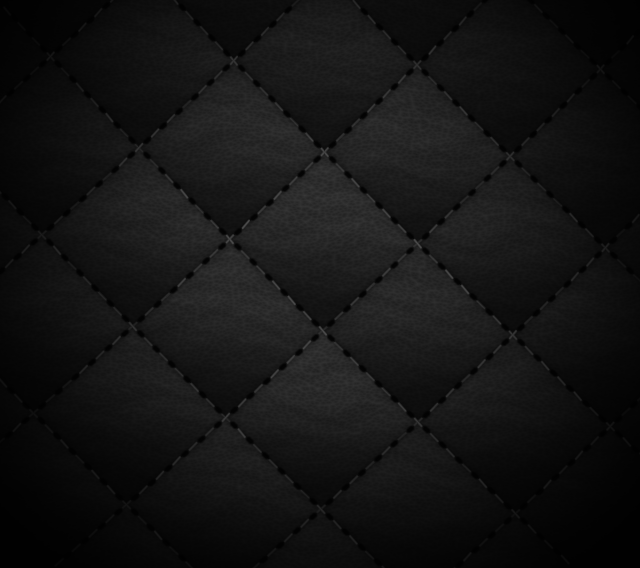
Give the GLSL for this texture, as a Shadertoy shader.

```glsl
float hash(vec2 p) {
    return fract(sin(dot(p, vec2(127.1, 311.7))) * 43758.5453);
}

// Distance to the nearest scattered point
float cellular(vec2 p) {
    vec2 cell = floor(p);
    float nearest = 2.0;
    for (int y = -1; y <= 1; y++)
        for (int x = -1; x <= 1; x++) {
            vec2 c = cell + vec2(x, y);
            vec2 point = c + vec2(hash(c), hash(c + 41.3));
            nearest = min(nearest, length(p - point));
        }
    return nearest;
}

// Mostly level wrinkles from bent, layered sines
float creases(vec2 p) {
    float sum = 0.0, amp = 0.5;
    for (int i = 0; i < 4; i++) {
        sum += amp * sin(p.y + 1.6 * sin(p.x * 0.7 + 0.3 * p.y + float(i)));
        p = mat2(0.99, 0.1, -0.1, 0.99) * p * 1.7 + 2.3;
        amp *= 0.72;
    }
    return sum;
}

// One seam: x is the distance across, y counts quilt cells along it.
// Returns thread cover and hole cover.
vec2 stitches(vec2 seam, float id, float pixel) {
    float count = seam.y * 6.0 + 0.5;
    float vary = hash(vec2(floor(count), id));
    float along = (fract(count) - 0.5) * 0.034;
    float across = seam.x + 0.0006 + along * (0.14 * vary - 0.02);
    float thread = length(vec2(across, max(abs(along) - 0.0075, 0.0))) - 0.0015;
    float hole = length(vec2(seam.x, max(0.0145 - abs(along), 0.0))) - 0.0029;
    float soft = max(pixel, 0.0011);
    return vec2((1.0 - smoothstep(-soft, soft, thread)) * (0.45 + 0.55 * vary),
                1.0 - smoothstep(-0.0014, 0.0014 + pixel, hole));
}

void mainImage(out vec4 fragColor, in vec2 fragCoord) {
    float pixel = 1.0 / iResolution.x;
    vec2 p = fragCoord * pixel;

    // Diagonal lattice, slightly tilted and widening downward
    vec2 q = p - vec2(0.505, 0.371);
    q += vec2(-0.01 * q.y, 0.023 * q.x);
    q.x /= 1.0 - 0.084 * q.y;
    vec2 lattice = vec2(q.x / 0.297 + q.y / 0.279, q.x / 0.297 - q.y / 0.279);
    vec2 cell = floor(lattice);
    vec2 local = lattice - cell;
    vec2 across = (lattice - round(lattice)) * 0.204;
    float seamDist = min(abs(across.x), abs(across.y));

    // Padded diamond lit from above
    float height = local.x - local.y;
    float side = local.x + local.y - 1.0;
    float light = mix(0.066, 0.168, smoothstep(-0.9, 0.45, height + 0.1 * side));
    light *= 0.93 + 0.14 * hash(cell);
    light *= 1.0 - 0.5 * exp(-seamDist / 0.004);

    // Leather grain and soft creases
    vec2 skin = p + 0.004 * sin(p.yx * vec2(43.0, 29.0));
    float grain = cellular(skin * vec2(135.0, 225.0)) - 0.5;
    float fold = creases(skin * vec2(42.0, 105.0) + 5.0 * hash(cell));
    light *= 1.0 + 0.34 * grain + 0.085 * fold;

    float vignette = 1.0 - smoothstep(0.12, 0.67, length(p - vec2(0.50, 0.49)));
    light *= vignette;

    // Both seam directions
    vec2 rising = stitches(vec2(across.y, lattice.x), round(lattice.y), pixel);
    vec2 falling = stitches(vec2(across.x, lattice.y), round(lattice.x) + 50.0, pixel);
    vec2 cover = max(rising, falling);
    light = mix(light, 0.006 * vignette, 0.95 * cover.y);
    light = mix(light, 0.04 + 0.3 * vignette, 0.85 * cover.x);

    fragColor = vec4(vec3(light + 0.004), 1.0);
}
```
